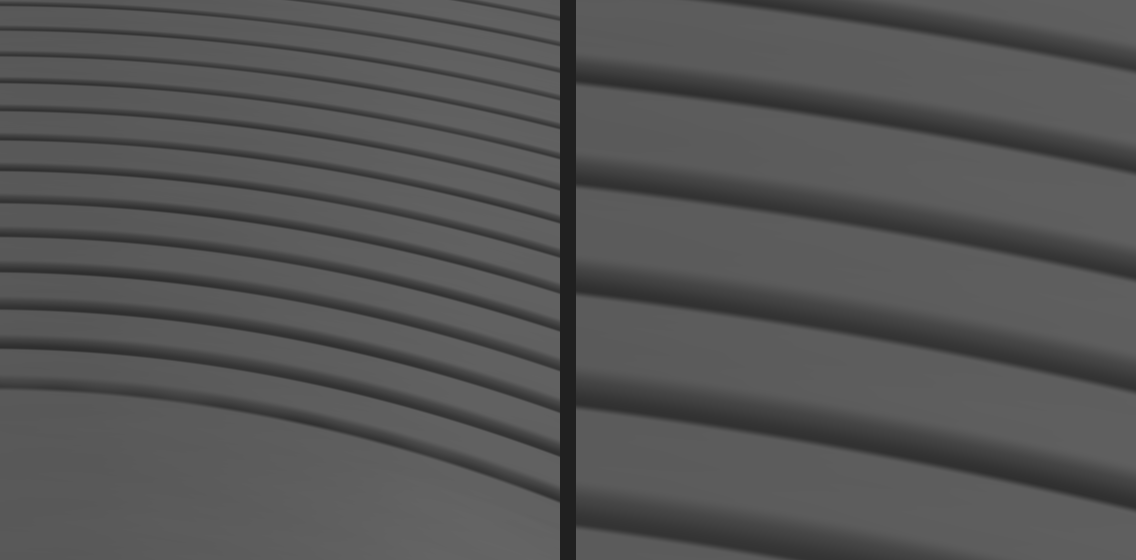
Left: the whole. Right: its middle third, enlarged.
Reproduce this texture procedurally as a WebGL 2 fragment shader.

```glsl
#version 300 es
precision highp float;
// Draws curved grey ridges with shaded grooves that widen toward a plain lower apron.

uniform vec2 u_resolution;
out vec4 outColor;

// Colours
const vec3 SURFACE = vec3(0.36);
const vec3 GROOVE_WALL = vec3(0.275);
const vec3 GROOVE_FLOOR = vec3(0.185);

// Groove layout, measured downward from the top of the canvas
const float FIRST_GROOVE = 0.013;   // height of groove 0 at the left side
const float LAST_GROOVE = 12.0;     // index of the lowest groove
const float VANISHING = 48.8;       // index at which the spacing diverges
const float PERSPECTIVE = 102.7;    // scale of the spacing
const float TOP_DROP = 0.118;       // fall from left to right at the top
const float DROP_GROWTH = 0.12;     // extra fall lower down
const float BEND_LINEAR = 0.06;     // straight part of the bend

// Groove section
const float WIDTH_TOP = 0.30;       // share of a repeat, far grooves
const float WIDTH_BOTTOM = 0.44;    // share of a repeat, near grooves
const float EDGE_SOFTNESS = 0.005;
const float LAST_SOFTNESS = 0.010;

// Wear
const float STREAKS = 0.006;
const float DEPTH_WEAR = 0.07;

float bend(float x) {
    return x * mix(x, 1.0, BEND_LINEAR);
}

// Undoes the bend: gives the height at which this curve meets the left side.
float straighten(vec2 p) {
    float b = bend(p.x);
    return (p.y - TOP_DROP * b) / (1.0 + DROP_GROWTH * b);
}

float grooveIndex(float height) {
    return VANISHING - 1.0 / (1.0 / VANISHING + (height - FIRST_GROOVE) / PERSPECTIVE);
}

// Layered sines, stretched along the ridges.
float streaks(vec2 p) {
    float sum = 0.0;
    float weight = 0.5;
    for (int i = 0; i < 4; i++) {
        sum += weight * sin(p.x + 1.7 * sin(p.y)) * sin(p.y + 1.3 * sin(p.x * 0.6));
        p = p * vec2(1.8, 2.1) + vec2(2.3, 4.1);
        weight *= 0.6;
    }
    return sum;
}

void main() {
    vec2 uv = gl_FragCoord.xy / u_resolution;
    vec2 p = vec2(uv.x, 1.0 - uv.y);
    float height = straighten(p);
    float index = grooveIndex(height);
    float id = ceil(index);
    float spacing = PERSPECTIVE / ((VANISHING - index) * (VANISHING - index));
    float isLast = step(LAST_GROOVE - 0.5, id);

    // Soft upper wall, dark floor and crisp lower lip
    float width = mix(WIDTH_TOP, WIDTH_BOTTOM, smoothstep(0.0, 0.65, height));
    float above = id - index;
    float within = 1.0 - above / width;
    float wall = smoothstep(0.0, 0.40, within);
    float pit = smoothstep(0.25, 0.85, within);
    float softness = mix(EDGE_SOFTNESS, LAST_SOFTNESS, isLast * (1.0 - 0.6 * p.x));
    float lip = smoothstep(0.0, softness, above * spacing);
    float present = step(index, LAST_GROOVE);

    // Uneven depth; the last groove is shallower on the left
    float wear = sin(p.x * 9.0 + id * 2.4) * sin(p.x * 4.0 - id * 1.7);
    float depth = 0.95 + DEPTH_WEAR * wear;
    depth -= isLast * (0.22 * (1.0 - smoothstep(0.2, 0.6, p.x)) + 0.05 * sin(p.x * 43.0));

    // Broad light from the left to the right, with faint streaks
    float light = mix(-0.015, 0.018, smoothstep(0.0, 0.9, p.x));
    light += 0.008 * smoothstep(0.72, 1.0, height) * p.x;
    light += STREAKS * streaks(vec2(p.x * 7.0, index * 3.0));

    // Faint seam on the apron under the last groove
    float seam = smoothstep(0.735, 0.745, height) * smoothstep(0.45, 0.9, p.x);
    light += 0.010 * seam;

    vec3 surface = SURFACE + light;
    vec3 groove = mix(GROOVE_WALL, GROOVE_FLOOR, pit) + 0.5 * light;
    vec3 color = mix(surface, groove, clamp(wall * lip * present * depth, 0.0, 1.0));
    outColor = vec4(color, 1.0);
}
```
